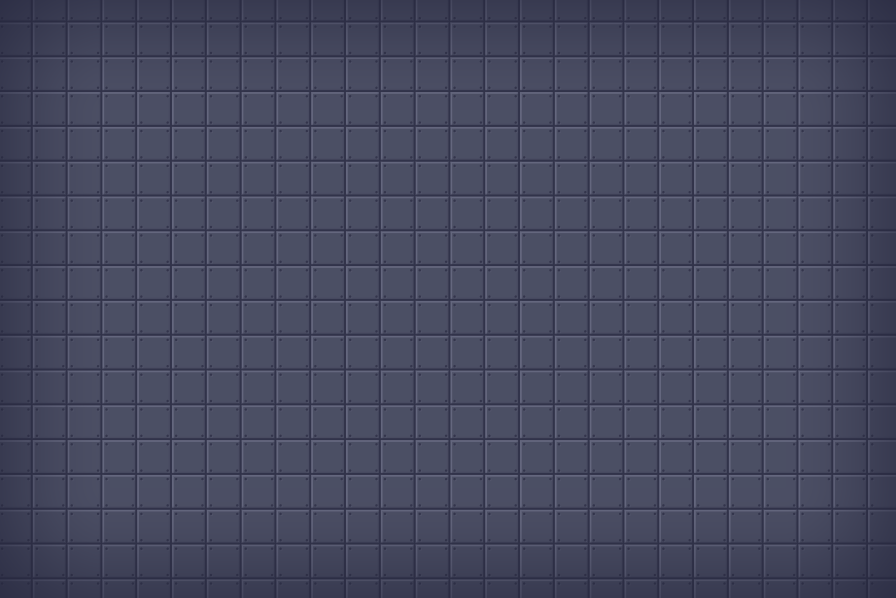
This texture is drawn by a Shadertoy shader. Its source:

```glsl
// Slate metal wall: identical square panels with riveted corners.
// Each panel is a folded cell with a lit top/left rim, a dark bottom/right
// seam and four mirrored rivets; a soft inset shadow darkens the borders.

#define PITCH 0.0582               // panel size, in canvas heights
#define ORIGIN vec2(0.0547, 0.0375) // first seam crossing from the top left
#define RIM_WIDTH 0.052            // lit edge, in panels
#define SEAM_WIDTH 0.055           // dark edge, in panels
#define RIVET_INSET 0.122          // rivet distance from the panel edge
#define RIVET_RADIUS 0.034
#define SHADOW_REACH 0.19          // inset shadow depth, in canvas heights
#define PANEL_COLOR vec3(0.296, 0.308, 0.393)
#define RIM_COLOR vec3(0.405, 0.415, 0.505)
#define SEAM_COLOR vec3(0.185, 0.190, 0.280)
#define SHADOW_COLOR vec3(0.140, 0.145, 0.235)

// Antialiased coverage of the region where d is below zero.
float cover(float d, float pixel) {
    return clamp(0.5 - d / pixel, 0.0, 1.0);
}

vec3 panel(vec2 cell, float pixel) {
    vec3 color = PANEL_COLOR;

    // Rivets: fold the cell into one corner, dark head with a faint glint.
    vec2 corner = vec2(RIVET_INSET);
    vec2 center = mix(corner, 1.0 - corner, step(0.5, cell));
    vec2 offset = cell - center;
    float glint = cover(length(offset - 0.025) - RIVET_RADIUS, pixel);
    float head = cover(length(offset) - RIVET_RADIUS, pixel);
    color = mix(color, RIM_COLOR, 0.22 * glint);
    color = mix(color, SEAM_COLOR, 0.85 * head);

    // Lit rim along the left and top; wrapping keeps both sides smooth.
    vec2 wrapped = fract(cell + 0.5) - 0.5;
    vec2 rimDist = abs(wrapped - 0.5 * RIM_WIDTH) - 0.5 * RIM_WIDTH;
    float rim = cover(min(rimDist.x, rimDist.y), pixel);
    color = mix(color, RIM_COLOR, 0.9 * rim);

    // Dark seam along the right and bottom, with a softer shoulder.
    vec2 seamDist = abs(wrapped + 0.5 * SEAM_WIDTH) - 0.5 * SEAM_WIDTH;
    float seam = cover(min(seamDist.x, seamDist.y), pixel);
    vec2 shoulder = smoothstep(0.88, 0.95, cell);
    color = mix(color, SEAM_COLOR, 0.18 * max(shoulder.x, shoulder.y));
    return mix(color, SEAM_COLOR, 0.9 * seam);
}

// Light left by a blurred shadow that enters from all four borders.
float insetLight(vec2 p, vec2 size) {
    vec2 edge = min(p, size - p);
    vec2 light = smoothstep(-SHADOW_REACH, SHADOW_REACH, edge);
    return light.x * light.y;
}

void mainImage(out vec4 fragColor, in vec2 fragCoord) {
    vec2 size = iResolution.xy / iResolution.y;
    vec2 p = fragCoord / iResolution.y;

    // Panel coordinates run right and down from the top left.
    vec2 grid = (vec2(p.x, 1.0 - p.y) - ORIGIN) / PITCH;
    float pixel = 1.0 / (iResolution.y * PITCH);

    vec3 color = panel(fract(grid), pixel);
    color = mix(SHADOW_COLOR, color, insetLight(p, size));
    fragColor = vec4(color, 1.0);
}
```
